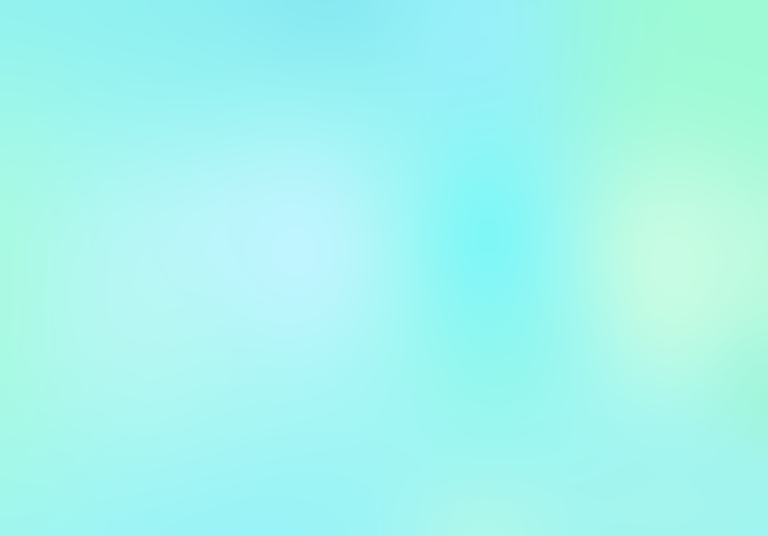
Reproduce this background procedurally as a Shadertoy shader.

```glsl
// A soft mesh-like wash of aqua, mint and pale sky.
// A three-stop vertical gradient is tinted by elliptical Gaussian glows,
// layered from the broad side fields to the bright central accents.

// Base gradient
const vec3 BASE_TOP    = vec3(0.565, 0.945, 0.945);
const vec3 BASE_MIDDLE = vec3(0.650, 0.970, 0.955);
const vec3 BASE_BOTTOM = vec3(0.620, 0.960, 0.955);

// Glow colours
const vec3 MINT       = vec3(0.650, 0.985, 0.860);
const vec3 SPRING     = vec3(0.615, 0.980, 0.835);
const vec3 LEAF       = vec3(0.630, 0.960, 0.840);
const vec3 CREAM      = vec3(0.785, 0.990, 0.890);
const vec3 PALE_LIME  = vec3(0.735, 0.980, 0.870);
const vec3 PALE_AQUA  = vec3(0.715, 0.970, 0.945);
const vec3 PALE_SKY   = vec3(0.755, 0.960, 1.000);
const vec3 DEEP_SKY   = vec3(0.530, 0.910, 0.950);
const vec3 LIGHT_SKY  = vec3(0.600, 0.940, 0.985);
const vec3 LOW_SKY    = vec3(0.600, 0.950, 0.970);
const vec3 TEAL       = vec3(0.580, 0.970, 0.920);
const vec3 CYAN       = vec3(0.500, 0.970, 0.970);
const vec3 SEAFOAM    = vec3(0.690, 0.970, 0.920);
const vec3 MIST       = vec3(0.640, 0.960, 0.930);

// Squared distance from a centre, scaled by the ellipse radii
float ellipse2(vec2 p, vec2 center, vec2 radius) {
    vec2 d = (p - center) / radius;
    return dot(d, d);
}

// Gaussian tint with a soft peak
vec3 glow(vec3 under, vec3 tint, float d2, float strength) {
    return mix(under, tint, strength * exp(-d2));
}

// Tint with a flat middle and a quicker falloff
vec3 field(vec3 under, vec3 tint, float d2, float strength) {
    return mix(under, tint, strength * exp(-d2 * d2));
}

void mainImage(out vec4 fragColor, in vec2 fragCoord) {
    vec2 uv = fragCoord / iResolution.xy;

    // Vertical base
    vec3 color = mix(BASE_BOTTOM, BASE_MIDDLE, smoothstep(0.0, 0.5, uv.y));
    color = mix(color, BASE_TOP, smoothstep(0.5, 1.0, uv.y));

    // Sky along the top and the bottom
    color = glow(color, DEEP_SKY, ellipse2(uv, vec2(0.43, 1.02), vec2(0.15, 0.14)), 0.9);
    color = glow(color, LIGHT_SKY, ellipse2(uv, vec2(0.63, 0.93), vec2(0.11, 0.20)), 0.9);
    color = glow(color, LOW_SKY, ellipse2(uv, vec2(0.32, 0.00), vec2(0.20, 0.12)), 0.9);

    // Green fields at the sides
    color = glow(color, MINT, ellipse2(uv, vec2(0.00, 0.45), vec2(0.12, 0.38)), 0.9);
    color = field(color, SPRING, ellipse2(uv, vec2(1.00, 0.95), vec2(0.27, 0.60)), 1.0);

    // Pale cloud on the left
    color = glow(color, PALE_AQUA, ellipse2(uv, vec2(0.18, 0.42), vec2(0.15, 0.25)), 0.9);
    color = glow(color, PALE_SKY, ellipse2(uv, vec2(0.28, 0.56), vec2(0.13, 0.15)), 0.5);
    color = glow(color, PALE_SKY, ellipse2(uv, vec2(0.39, 0.53), vec2(0.11, 0.20)), 0.9);

    // Creamy light and its shade on the right
    color = glow(color, PALE_LIME, ellipse2(uv, vec2(1.00, 0.51), vec2(0.15, 0.19)), 0.9);
    color = glow(color, CREAM, ellipse2(uv, vec2(0.87, 0.50), vec2(0.11, 0.22)), 0.95);
    color = glow(color, LEAF, ellipse2(uv, vec2(1.01, 0.25), vec2(0.08, 0.13)), 0.8);

    // Low foam and mist
    color = glow(color, MIST, ellipse2(uv, vec2(0.87, 0.05), vec2(0.17, 0.13)), 0.9);
    color = glow(color, SEAFOAM, ellipse2(uv, vec2(0.63, 0.00), vec2(0.10, 0.12)), 0.9);

    // Bright central column
    color = glow(color, TEAL, ellipse2(uv, vec2(0.65, 0.34), vec2(0.11, 0.17)), 0.85);
    color = glow(color, CYAN, ellipse2(uv, vec2(0.635, 0.56), vec2(0.09, 0.20)), 1.0);

    fragColor = vec4(color, 1.0);
}
```
